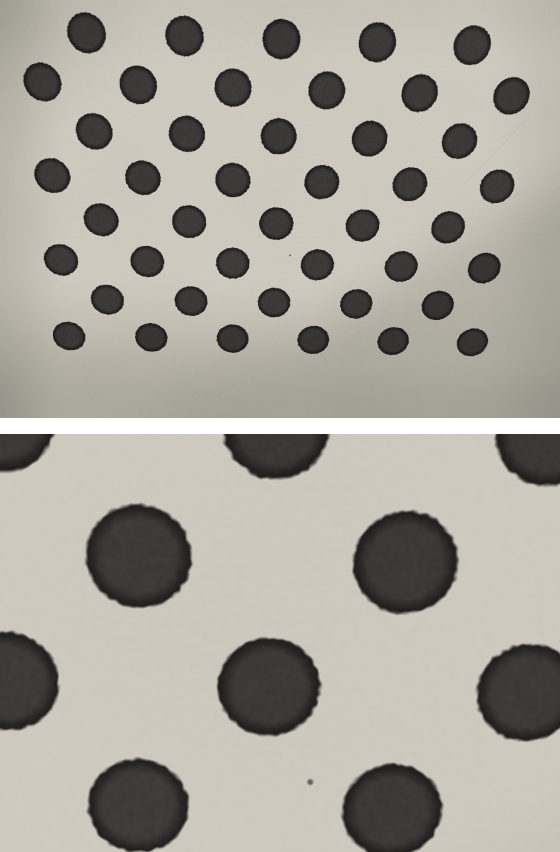
Top, the full canvas; bottom, a detail of the centre.
Reproduce this pattern procedurally as a Shadertoy shader.

```glsl
#define DOT_RADIUS 0.392
#define EDGE_RAGGED 0.022
#define EDGE_SOFT 0.018
#define ROWS 8.0
#define HALF_COLUMNS 5.0
#define PAPER_LIT vec3(0.80, 0.78, 0.74)
#define PAPER_SHADE vec3(0.62, 0.61, 0.57)
#define INK_CORE vec3(0.235, 0.228, 0.220)
#define INK_RIM vec3(0.125, 0.118, 0.116)
#define INK_GRAIN 0.09
#define PAPER_GRAIN 0.010

vec2 hashGradient(vec2 cell) {
    vec2 k = vec2(dot(cell, vec2(127.1, 311.7)), dot(cell, vec2(269.5, 183.3)));
    return fract(sin(k) * 43758.55) * 2.0 - 1.0;
}

float gradientNoise(vec2 p) {
    vec2 i = floor(p), f = fract(p);
    vec2 w = f * f * f * (f * (f * 6.0 - 15.0) + 10.0);
    vec2 e = vec2(0.0, 1.0);
    float low = mix(dot(hashGradient(i), f),
                    dot(hashGradient(i + e.yx), f - e.yx), w.x);
    float high = mix(dot(hashGradient(i + e.xy), f - e.xy),
                     dot(hashGradient(i + e.yy), f - e.yy), w.x);
    return mix(low, high, w.y);
}

float segmentDistance(vec2 p, vec2 a, vec2 b) {
    vec2 ab = b - a;
    return length(p - a - ab * clamp(dot(p - a, ab) / dot(ab, ab), 0.0, 1.0));
}

// Canvas position to sheet coordinates: column offset, row from the top.
vec2 canvasToSheet(vec2 p) {
    mat3 sheetToCanvas = mat3(0.08743, 0.00296, 0.0027,
                              0.01151, 0.09350, 0.0280,
                              0.50260, 0.07030, 1.0);
    vec3 h = inverse(sheetToCanvas) * vec3(p, 1.0);
    return h.xy / h.z;
}

// Nearest site of the staggered lattice, where column + row is even.
vec2 nearestSite(vec2 q) {
    vec2 d = floor(0.5 * vec2(q.x + q.y, q.x - q.y) + 0.5);
    return vec2(d.x + d.y, d.x - d.y);
}

// Uneven lamp light with a slanted soft shadow: 1 is lit, 0 is shaded.
float paperLight(vec2 p) {
    float slant = dot(p, vec2(0.492, 0.870)) - 0.744;
    float shadow = 0.55 * smoothstep(-0.04, 0.12, slant);
    float bottom = 0.75 * smoothstep(0.48, 0.74, p.y);
    float left = 0.45 * smoothstep(0.13, -0.02, p.x);
    float right = 0.30 * smoothstep(0.85, 1.02, p.x);
    float corner = 0.40 * smoothstep(0.30, 0.0, length(p));
    float top = 0.15 * smoothstep(0.12, 0.0, p.y);
    float shade = max(shadow, bottom) + 0.3 * min(shadow, bottom);
    return 1.04 - shade - left - right - corner - top
         + 0.06 * gradientNoise(p * 7.0);
}

void mainImage(out vec4 fragColor, in vec2 fragCoord) {
    // Units of canvas width, y downward.
    vec2 p = vec2(fragCoord.x, iResolution.y - fragCoord.y) / iResolution.x;
    vec2 sheet = canvasToSheet(p);
    vec2 site = nearestSite(sheet);
    float pixel = 0.5 * length(fwidth(sheet));
    float light = paperLight(p);

    // Paper with fine grain, a faint crease and a speck.
    vec3 color = mix(PAPER_SHADE, PAPER_LIT, light);
    color += PAPER_GRAIN * gradientNoise(p * 190.0);
    float crease = segmentDistance(p, vec2(0.945, 0.208), vec2(0.832, 0.326));
    color -= 0.022 * smoothstep(0.0025, 0.0, crease);
    float speck = length(p - vec2(0.518, 0.456));
    color = mix(color, INK_CORE, 0.7 * smoothstep(0.0026, 0.0008, speck));

    // Printed dots: ragged edge, dark rim, mottled core.
    float ragged = EDGE_RAGGED * gradientNoise(p * 210.0);
    float dist = length(sheet - site) - DOT_RADIUS + ragged;
    float soft = max(pixel, EDGE_SOFT);
    float inside = step(abs(site.x), HALF_COLUMNS + 0.5)
                 * step(-0.5, site.y) * step(site.y, ROWS - 0.5);
    float coverage = inside * smoothstep(soft, -soft, dist);

    float wear = 0.08 * gradientNoise(site * 0.73 + 4.3);
    float mottle = gradientNoise(p * 230.0) + 0.6 * gradientNoise(p * 65.0);
    float core = smoothstep(0.0, -0.13, dist);
    vec3 ink = mix(INK_RIM, INK_CORE, core) * (1.0 + wear + INK_GRAIN * mottle);
    ink *= mix(0.80, 1.0, clamp(light, 0.0, 1.0));

    fragColor = vec4(clamp(mix(color, ink, coverage), 0.0, 1.0), 1.0);
}
```
